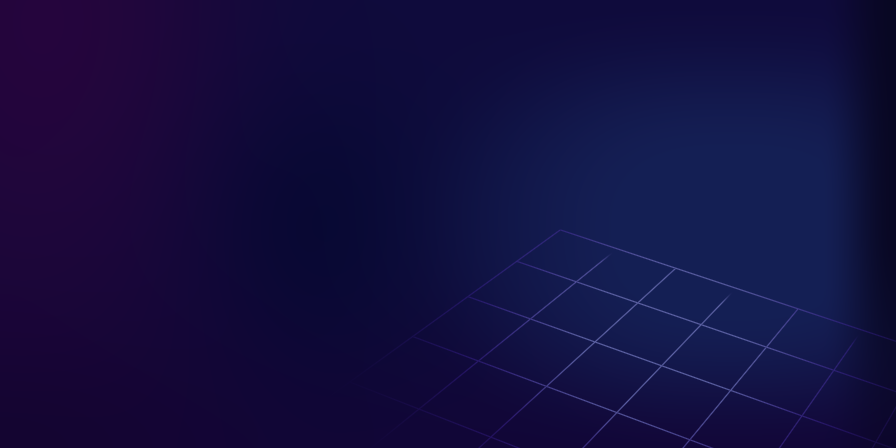
Reproduce this background procedurally as a Shadertoy shader.

```glsl
// Dark violet and navy backdrop with a soft blue glow and a fading perspective grid.

// Soft elliptical spot: 1 at the centre, falling smoothly outwards.
float spot(vec2 p, vec2 centre, vec2 radius) {
    vec2 d = (p - centre) / radius;
    return exp(-dot(d, d));
}

// Rounder, flatter glow with a wide plateau.
float plateau(vec2 p, vec2 centre, vec2 radius) {
    vec2 d = abs(p - centre) / radius;
    return 1.0 - smoothstep(0.35, 1.15, pow(pow(d.x, 2.6) + pow(d.y, 2.6), 1.0 / 2.6));
}

vec3 backdrop(vec2 p) {
    vec3 col = mix(vec3(0.068, 0.022, 0.215), vec3(0.060, 0.042, 0.235), smoothstep(0.0, 0.7, p.y));

    // Violet side, strongest in the upper left corner
    col = mix(col, vec3(0.100, 0.020, 0.215), 0.8 * (1.0 - smoothstep(0.0, 0.75, p.x)));
    col = mix(col, vec3(0.150, 0.020, 0.240), 0.9 * spot(p, vec2(0.10, 0.95), vec2(0.38, 0.55)));
    col = mix(col, vec3(0.065, 0.018, 0.175), 0.6 * spot(p, vec2(0.0, 0.0), vec2(0.45, 0.22)));

    // Deep navy hollow, then the blue glow
    col = mix(col, vec3(0.025, 0.028, 0.190), 0.85 * spot(p, vec2(0.74, 0.50), vec2(0.26, 0.30)));
    col = mix(col, vec3(0.055, 0.085, 0.270), 0.55 * spot(p, vec2(1.15, 0.50), vec2(0.30, 0.30)));
    col = mix(col, vec3(0.080, 0.122, 0.330), plateau(p, vec2(1.64, 0.48), vec2(0.64, 0.46)));

    // Shaded right border
    float border = smoothstep(1.83, 2.0, p.x) * mix(0.55, 0.95, smoothstep(0.0, 0.5, p.y));
    return mix(col, vec3(0.030, 0.025, 0.130), border);
}

// Inverse perspective: canvas position to grid cell coordinates.
vec2 gridCoord(vec2 p) {
    vec2 q = vec2(p.x, 1.0 - p.y);
    mat2 axes = mat2(vec2(0.1156, 0.0369) + 0.0151 * q,
                     vec2(-0.1720, 0.0411) + 0.0587 * q);
    return inverse(axes) * (q - vec2(1.2865, 0.6290));
}

float gridLines(vec2 p, float pixel) {
    vec2 cell = gridCoord(p);
    vec2 e = vec2(0.001, 0.0);
    vec2 gx = (gridCoord(p + e.xy) - cell) / e.x;
    vec2 gy = (gridCoord(p + e.yx) - cell) / e.x;
    vec2 index = round(cell);
    vec2 dist = abs(cell - index) / sqrt(gx * gx + gy * gy);

    // Thin strokes keep their weight when narrower than a pixel
    float width = max(0.0026, pixel);
    vec2 stroke = clamp(1.0 - dist / width, 0.0, 1.0) * mix(1.0, 0.0026 / width, 0.75);

    // Outer limits; every other rising line stops short of the far edge
    stroke *= step(-1.5, index) * smoothstep(-1.03, -0.98, cell.yx);
    float oddLine = 1.0 - mod(index.x, 2.0);
    stroke.x *= mix(1.0, smoothstep(-0.9, -0.55, cell.y), oddLine);
    return max(stroke.x, stroke.y);
}

void mainImage(out vec4 fragColor, in vec2 fragCoord) {
    vec2 p = fragCoord / iResolution.xy * vec2(2.0, 1.0);
    vec3 col = backdrop(p);

    // Grid: pale in the middle, violet and faint towards its rim
    float rim = length((p - vec2(1.48, 0.24)) * vec2(1.0, 1.25));
    vec3 lineColor = mix(vec3(0.37, 0.39, 0.65), vec3(0.22, 0.12, 0.56), smoothstep(0.15, 0.48, rim));
    float fade = 1.0 - smoothstep(0.12, 0.78, rim);
    col = mix(col, lineColor, gridLines(p, 1.0 / iResolution.y) * fade);

    fragColor = vec4(col, 1.0);
}
```
